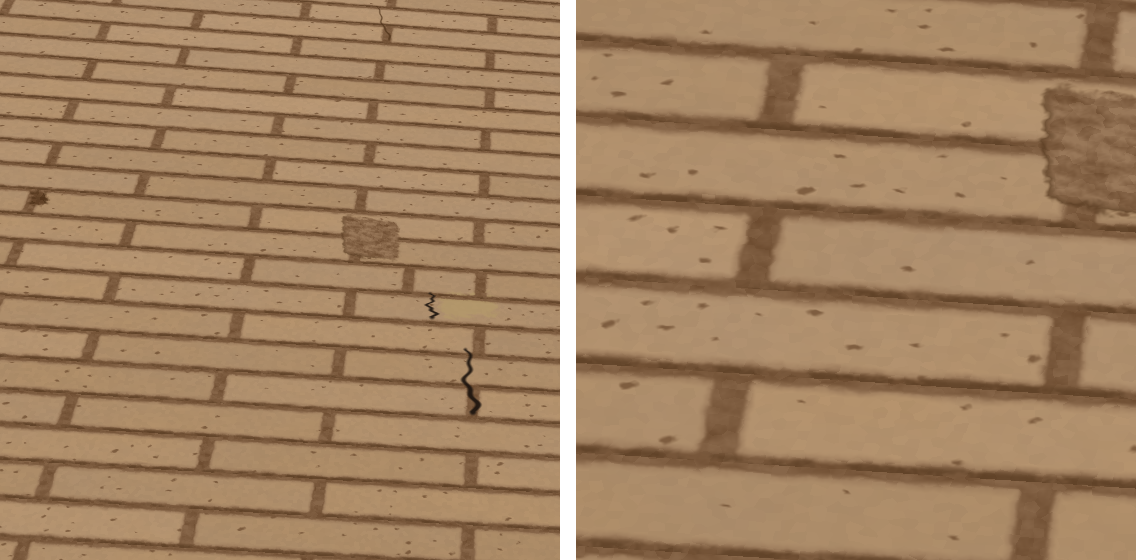
Left: the whole. Right: its middle third, enlarged.
Reproduce this texture procedurally as a Shadertoy shader.

```glsl
// A weathered wall of long thin bricks in running bond, seen in perspective.
// Canvas points are projected onto the wall, where rounded boxes make bricks;
// layered sines and cellular noise add worn edges, pits, cracks and a broken patch.

#define BRICK_LENGTH 7.6      // in course heights
#define BED_JOINT 0.18        // mortar thickness between courses
#define HEAD_JOINT 0.36       // mortar thickness between brick ends
#define EDGE_WEAR 0.035
#define PIT_DENSITY 0.30
#define BRICK_WARM vec3(0.68, 0.55, 0.405)
#define BRICK_PALE vec3(0.705, 0.58, 0.45)
#define BRICK_EDGE vec3(0.60, 0.47, 0.35)
#define MORTAR_LIGHT vec3(0.53, 0.40, 0.285)
#define MORTAR_DARK vec3(0.43, 0.30, 0.19)
#define SHADOW vec3(0.31, 0.20, 0.10)
#define CRACK_COLOR vec3(0.10, 0.07, 0.05)

vec2 hash2(vec2 p) {
    vec3 q = fract(p.xyx * vec3(0.1031, 0.1030, 0.0973));
    q += dot(q, q.yzx + 33.33);
    return fract((q.xx + q.yz) * q.zy);
}

// Distance to the nearest feature point, and that point's random id
vec2 cellular(vec2 p) {
    vec2 cell = floor(p), nearest = vec2(9.0, 0.0);
    for (int j = -1; j <= 1; j++)
    for (int i = -1; i <= 1; i++) {
        vec2 c = cell + vec2(i, j);
        vec2 h = hash2(c + 200.0);
        float d = length(c + 0.15 + 0.7 * h - p);
        if (d < nearest.x) nearest = vec2(d, hash2(c + 371.0).x);
    }
    return nearest;
}

float layeredSines(vec2 p) {
    float sum = 0.0, amp = 0.5;
    for (int i = 0; i < 4; i++) {
        sum += amp * sin(p.x + 1.7 * sin(p.y)) * cos(p.y * 1.2 + sin(p.x * 0.7));
        p = mat2(1.5, 1.1, -1.1, 1.5) * p + 2.3;
        amp *= 0.6;
    }
    return sum;
}

float roundedBox(vec2 p, vec2 halfSize, float r) {
    vec2 q = abs(p) - halfSize + r;
    return length(max(q, 0.0)) + min(max(q.x, q.y), 0.0) - r;
}

// Canvas point (y downward) to wall position in course heights
vec2 project(vec2 s) {
    float y = s.y - (0.076 - 0.018 * s.y) * (s.x - 0.39);
    float course = (0.9115 - y) / (0.0462 + 0.0245 * y);
    float m = course + 0.5;
    float along = (s.x * (1.0 + 0.0245 * m) - 0.336 - 0.0237 * m) / 0.4974;
    return vec2(along * BRICK_LENGTH, course);
}

// Jagged line from a down to b, widening on the way
float crack(vec2 s, vec2 a, vec2 b, float width) {
    float t = clamp((s.y - a.y) / (b.y - a.y), 0.0, 1.0);
    vec2 c = mix(a, b, t);
    c.x += width * (0.9 * sin(t * 9.0) + 0.5 * sin(t * 23.0));
    return length(s - c) - width * (0.35 + 0.4 * t);
}

float cover(float d, float soft) { return 1.0 - smoothstep(-soft, soft, d); }

void mainImage(out vec4 fragColor, in vec2 fragCoord) {
    vec2 s = fragCoord / iResolution.xy;
    s.y = 1.0 - s.y;
    vec2 wall = project(s);
    float soft = max(0.7 * fwidth(wall.y), 0.035);
    float px = 1.0 / iResolution.y;

    // Running bond
    float row = ceil(wall.y);
    float along = wall.x / BRICK_LENGTH - 0.45 * mod(row, 2.0)
                + 0.025 * (hash2(vec2(row + 40.0, 7.0)).x - 0.5);
    vec2 tone = hash2(vec2(floor(along) + 20.0, row + 60.0));
    vec2 local = vec2((fract(along) - 0.5) * BRICK_LENGTH, fract(wall.y) - 0.5);

    // Surface noise
    float broad = layeredSines(wall * vec2(0.8, 1.6));
    float rough = layeredSines(wall * vec2(5.0, 9.0));
    vec2 grain = cellular(wall * vec2(7.0, 10.0));

    // Brick outline, with one cut brick in the eighth course
    vec2 halfSize = 0.5 * vec2(BRICK_LENGTH - HEAD_JOINT, 1.0 - BED_JOINT);
    float d = roundedBox(local, halfSize, 0.07);
    if (row == 8.0) d = max(d, 0.5 * HEAD_JOINT - abs(along - 0.69) * BRICK_LENGTH);
    d += EDGE_WEAR * (rough + 0.8 * (grain.y - 0.5));

    // Mortar, shaded under the brick above
    vec3 mortar = mix(MORTAR_DARK, MORTAR_LIGHT, clamp(0.55 + 0.5 * rough + 0.5 * (grain.y - 0.5), 0.0, 1.0));
    float under = (1.0 - smoothstep(-0.47, -0.37, local.y)) * smoothstep(-0.5, 0.4, rough + 0.5 * broad);
    mortar = mix(mortar, SHADOW, 0.6 * under);

    // Brick face
    vec3 brick = mix(BRICK_PALE, BRICK_WARM, clamp(0.25 + 0.5 * s.y + 0.5 * (tone.y - 0.5) + 0.4 * broad, 0.0, 1.0));
    brick *= 1.0 + 0.045 * (tone.x - 0.5) + 0.025 * broad + 0.035 * (grain.y - 0.5);
    brick = mix(brick, BRICK_EDGE, 0.75 * smoothstep(-0.10, 0.0, d));
    vec2 pit = cellular(wall * vec2(1.7, 3.2) + 0.15 * rough);
    float pitMask = cover(pit.x - 0.05 - 0.25 * pit.y, 0.07) * step(pit.y, PIT_DENSITY);
    brick = mix(brick, MORTAR_DARK, 0.75 * pitMask);

    // Pale stain
    float stain = roundedBox(s - vec2(0.835, 0.545), vec2(0.05, 0.019), 0.015) + 0.012 * rough;
    brick = mix(brick, vec3(0.71, 0.61, 0.41), 0.6 * cover(stain, 0.006));
    vec3 color = mix(mortar, brick, cover(d, soft));

    // Broken patch with a shadowed rim, and a knocked-out hole
    vec2 chipPos = s - vec2(0.662, 0.425);
    chipPos.y -= 0.12 * chipPos.x;
    float chip = roundedBox(chipPos, vec2(0.049, 0.034), 0.012) + 0.005 * rough;
    vec3 rubble = mix(MORTAR_DARK, BRICK_EDGE, clamp(0.6 + 0.6 * rough + 0.4 * (grain.y - 0.5), 0.0, 1.0));
    color = mix(color, rubble, cover(chip, 0.002 + px));
    color = mix(color, SHADOW, 0.65 * cover(abs(chip) - 0.0015, 0.002 + px) * smoothstep(-0.02, 0.04, chipPos.y - chipPos.x));
    float hole = length(s - vec2(0.069, 0.354)) - 0.016 + 0.008 * rough;
    color = mix(color, mix(SHADOW, MORTAR_DARK, grain.y), cover(hole, 0.003 + px));

    // Cracks
    float split = crack(s, vec2(0.831, 0.625), vec2(0.845, 0.735), 0.0075);
    split = min(split, crack(s, vec2(0.768, 0.525), vec2(0.772, 0.565), 0.006));
    color = mix(color, CRACK_COLOR, 0.9 * cover(split, 0.0015 + px));
    float hairline = crack(s, vec2(0.673, 0.012), vec2(0.695, 0.07), 0.0025);
    color = mix(color, SHADOW, 0.8 * cover(hairline, px));

    fragColor = vec4(color, 1.0);
}
```
